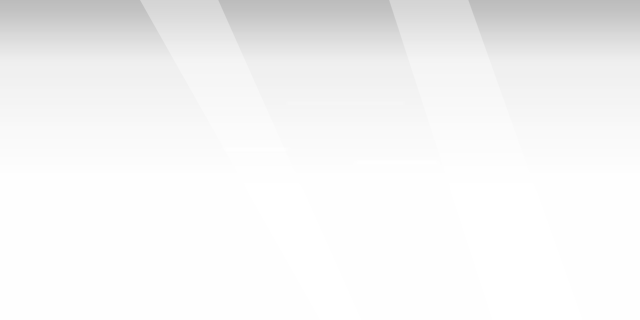
Write a WebGL 2 fragment shader that draws this background.

```glsl
#version 300 es
precision highp float;

uniform vec2 u_resolution;
out vec4 fragColor;

// Sine-free hash of one value
float hash(float n) {
    n = fract(n * 0.1031);
    n *= n + 33.33;
    return fract(n * (n + n));
}

// Grey shade falling from the top edge, fading to white
float shade(float depth) {
    float grey = mix(0.742, 0.83, smoothstep(0.0, 0.11, depth));
    grey = mix(grey, 0.94, smoothstep(0.07, 0.215, depth));
    grey = mix(grey, 0.975, smoothstep(0.2, 0.43, depth));
    return mix(grey, 0.998, smoothstep(0.38, 0.6, depth));
}

// Slanted beam: edges start at span.x and span.y and drift by slope
float beam(vec2 p, vec2 span, vec2 slope, float blur) {
    vec2 edge = span + slope * p.y;
    return smoothstep(-blur, blur, p.x - edge.x)
         * smoothstep(-blur, blur, edge.y - p.x);
}

// Thin horizontal streak with soft ends
float streak(vec2 p, vec2 center, float halfWidth) {
    vec2 d = abs(p - center);
    return smoothstep(halfWidth + 0.01, halfWidth - 0.01, d.x)
         * smoothstep(0.009, 0.003, d.y);
}

void main() {
    // Two units wide, one deep, depth measured from the top
    vec2 uv = gl_FragCoord.xy / u_resolution;
    vec2 p = vec2(uv.x * 2.0, 1.0 - uv.y);
    float blur = 0.8 / u_resolution.y;

    float grey = shade(p.y);

    // Faint horizontal banding in the shaded part
    float row = p.y * 64.0;
    float band = mix(hash(floor(row)), hash(floor(row) + 1.0), smoothstep(0.0, 1.0, fract(row)));
    grey += (band - 0.5) * 0.006 * smoothstep(0.6, 0.3, p.y);

    // Two translucent light beams
    float light = beam(p, vec2(0.4375, 0.682), vec2(0.565, 0.445), blur)
                + beam(p, vec2(1.216, 1.4635), vec2(0.325, 0.355), blur);
    grey = mix(grey, 1.0, 0.36 * light);

    // Pale streaks near the fade
    float glint = streak(p, vec2(0.8, 0.467), 0.1)
                + streak(p, vec2(1.24, 0.508), 0.13)
                + streak(p, vec2(1.08, 0.323), 0.18) * 0.4;
    grey = mix(grey, 1.0, 0.5 * glint);

    fragColor = vec4(vec3(min(grey, 1.0)), 1.0);
}
```
